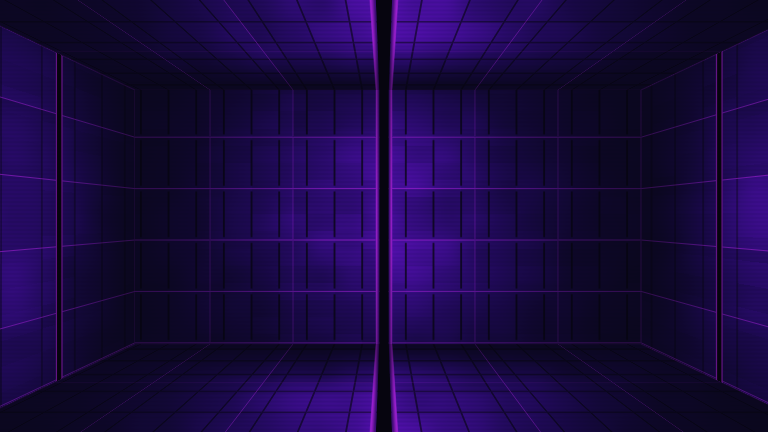
Write a WebGL 1 fragment shader that draws this background.

```glsl
precision highp float;
// A dark violet room in one-point perspective, split by a glowing centre pillar.
// Each pixel is assigned to the back wall, a side wall or the floor/ceiling, then
// given cell coordinates for panels, dark joints and magenta grid lines.

uniform vec2 u_resolution;

#define ROOM_HALF vec2(0.586, 0.294)  // half size of the back wall
#define ROOM_SHIFT vec2(0.0093, -0.0023) // wall asymmetry, horizon height
#define EDGE_SLOPE 0.475              // slope of the receding corners
#define CELL vec2(0.1921, 0.119)      // panel size on the back wall
#define DEPTH_CELL 0.233              // panel size in inverse depth
#define PILLAR 0.0185                 // half width of the centre pillar
#define LINE 0.0012                   // half width of the grid lines
#define NIGHT vec3(0.03, 0.025, 0.08)
#define INDIGO vec3(0.11, 0.035, 0.38)
#define VIOLET vec3(0.31, 0.06, 0.66)
#define MAGENTA vec3(0.60, 0.12, 0.80)

float hash(vec2 p) {
  p = fract(p * vec2(0.1031, 0.1173));
  p += dot(p, p.yx + 33.33);
  return fract((p.x + p.y) * p.x * 17.0);
}

float noise(vec2 p) {
  vec2 i = floor(p), f = fract(p);
  f = f * f * (3.0 - 2.0 * f);
  return mix(mix(hash(i), hash(i + vec2(1, 0)), f.x),
             mix(hash(i + vec2(0, 1)), hash(i + vec2(1, 1)), f.x), f.y);
}

// Coverage of a stripe of given half width, smoothed over one pixel
float stripe(float dist, float halfWidth) {
  return clamp((halfWidth - abs(dist)) * u_resolution.y + 0.5, 0.0, 1.0);
}

// Dark blue to bright violet
vec3 ramp(float t) {
  return mix(mix(NIGHT, INDIGO, t), mix(INDIGO, VIOLET, t), t);
}

void main() {
  vec2 p = (gl_FragCoord.xy - 0.5 * u_resolution) / u_resolution.y;
  p.y -= ROOM_SHIFT.y;
  float side = p.x < 0.0 ? -1.0 : 1.0;
  vec2 a = abs(p);
  vec2 room = ROOM_HALF + vec2(ROOM_SHIFT.x * side, 0.0);

  // Which face, its cell coordinates and the screen size of one cell
  float cornerY = room.y + EDGE_SLOPE * (a.x - room.x);
  bool isSide = a.x > room.x && a.y < cornerY;
  bool isBack = a.x <= room.x && a.y <= room.y;
  vec2 cell, unit, lineGain, jointGain;
  float light, scale = 1.0, face = 0.0;
  vec2 rowOffset = vec2(-PILLAR, 0.0533);

  if (isBack) {
    cell = (vec2(a.x, p.y) + rowOffset) / CELL;
    unit = CELL;
    lineGain = vec2(0.45, 0.75);
    jointGain = vec2(0.75, 0.0);
    light = 0.06 + 0.80 * exp(-dot(a / vec2(0.33, 0.31), a / vec2(0.33, 0.31)));
  } else if (isSide) {
    float depth = a.x / room.x;
    scale = cornerY / room.y;
    cell = vec2((1.0 - 1.0 / depth) / DEPTH_CELL, (p.y / scale + rowOffset.y) / CELL.y);
    unit = vec2(DEPTH_CELL * room.x * depth * depth, CELL.y * scale);
    lineGain = vec2(0.35, 0.75);
    jointGain = vec2(0.4, 0.0);
    float height = a.y / cornerY;
    light = 0.09 + 0.62 * smoothstep(1.0, 1.5, depth) * exp(-height * height);
    face = 31.0;
  } else {
    float depth = a.y / room.y;
    scale = 1.0 + (a.y - room.y) / (EDGE_SLOPE * room.x);
    cell = vec2((a.x / scale - PILLAR) / CELL.x, (1.0 - 1.0 / depth) / DEPTH_CELL);
    unit = vec2(CELL.x * scale, DEPTH_CELL * room.y * depth * depth);
    lineGain = vec2(0.6, 0.15);
    jointGain = vec2(0.6, 0.5);
    light = 0.08 + 0.85 * smoothstep(0.98, 1.45, depth) * exp(-a.x * a.x / 0.16);
    face = 57.0 + 9.0 * sign(p.y);
  }

  // Uneven panels, mottling and fine horizontal ribs
  vec2 id = vec2(face + 13.0 * side, face);
  float tone = 0.76 + 0.28 * hash(floor(cell) + id + 80.0);
  tone += 0.14 * (hash(floor(cell * 3.0 + 0.5) + id + 140.0) - 0.5);
  tone += 0.22 * (noise(p * 14.0 + 40.0) - 0.5);
  tone += 0.04 * sin(p.y * 680.0);
  float beam = a.x / scale;
  float glow = isSide ? 0.0 : 0.12 * exp(-beam / 0.04) * (0.3 + light);
  vec3 color = ramp(clamp(light * tone + glow, 0.0, 1.0));

  // Dark joints at each third of a panel, broken at the grid rows
  vec2 toLine = abs(fract(cell + 0.5) - 0.5) * unit;
  vec2 toJoint = abs(fract(cell * 3.0) - 0.5) / 3.0 * unit;
  float gap = isBack ? smoothstep(0.004, 0.009, toLine.y) : 1.0;
  float joint = max(stripe(toJoint.x, 0.0022) * jointGain.x * gap,
                    stripe(toJoint.y, 0.0018) * jointGain.y);
  color = mix(color, NIGHT * 0.7, joint);

  // Magenta grid and room corners, lit with their surface
  float grid = max(stripe(toLine.x, LINE) * lineGain.x, stripe(toLine.y, LINE) * lineGain.y);
  if (a.x > room.x) grid = max(grid, 0.4 * stripe((a.y - cornerY) * 0.9, LINE));
  color = mix(color, MAGENTA, grid * (0.3 + 0.8 * min(light, 0.8)));

  // Narrow posts on the side walls
  if (isSide) {
    float post = (cell.x - 1.0) * unit.x;
    color = mix(color, MAGENTA * 0.65, stripe(post, 0.0078));
    color = mix(color, NIGHT * 0.6, stripe(post, 0.0050));
  } else {
    // Centre pillar: bright rails around a dark core
    float rail = smoothstep(0.010, PILLAR, beam);
    vec3 railColor = mix(VIOLET * 0.6, MAGENTA, rail) * (0.55 + 0.5 * light);
    color = mix(color, railColor, stripe((beam - 0.0148) * scale, 0.0037 * scale));
    color = mix(color, NIGHT * 0.75, stripe(beam * scale, 0.0108 * scale));
  }

  gl_FragColor = vec4(color, 1.0);
}
```
